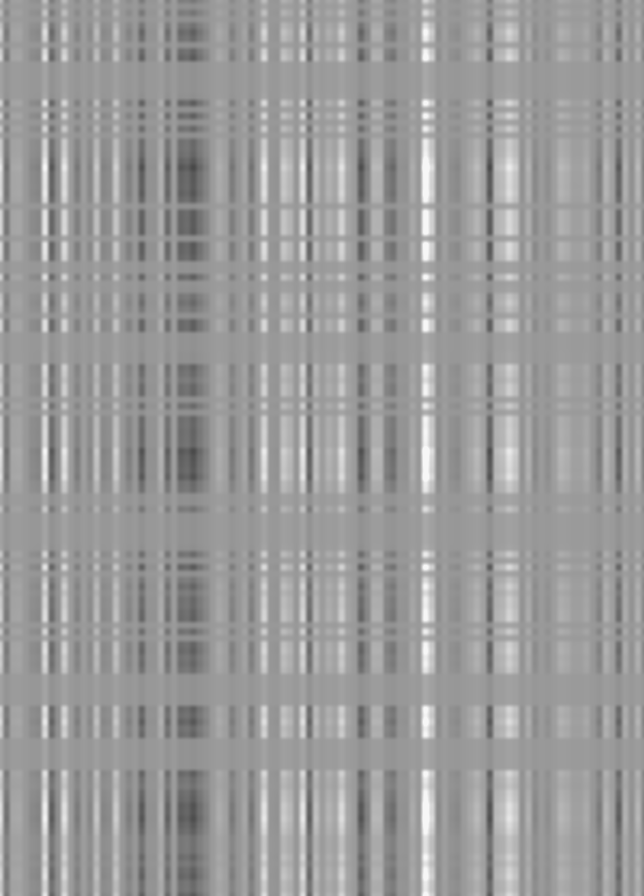
Write a WebGL 1 fragment shader that draws this pattern.

```glsl
precision highp float;

uniform vec2 u_resolution;

float hash(float n, float seed) {
    return fract(sin(n * 12.9898 + seed * 78.233) * 43758.5453);
}

// Value shared by a run of neighbouring threads; run lengths vary
float run(float i, float seed) {
    float size = hash(floor(i / 12.0), seed) < 0.5 ? 2.0 : 4.0;
    return hash(floor(i / size), seed + size);
}

// Signed contrast of one column: a band, its own grain, thin gray gaps
// and a few strong single lines
float columnContrast(float i, float trend) {
    float band = 2.0 * run(i, 3.0) - 1.0;
    float grain = 2.0 * hash(i, 8.0) - 1.0;
    float s = 0.45 * band + 0.75 * grain + trend;
    float kind = hash(i, 9.0);
    if (kind < 0.14) s *= 0.2;
    if (kind > 0.9) s *= 1.5;
    return 0.39 * s;
}

// Strength of one row: faded bands with rare bright lines,
// or strong bands cut by thin gray lines
float rowStrength(float i) {
    float band = hash(floor(i / 5.0), 13.0);
    float grain = hash(i, 17.0);
    if (band < 0.18) return grain > 0.8 ? 0.7 : 0.1;
    if (grain < 0.24) return 0.13;
    return 0.2 + 0.45 * band + 0.35 * grain;
}

void main() {
    vec2 uv = gl_FragCoord.xy / u_resolution;
    vec2 p = gl_FragCoord.xy / u_resolution.y * 139.0;
    vec2 cell = floor(p);
    vec2 blend = smoothstep(0.06, 0.94, p - cell);

    // Columns lean bright on the left and dark on the right
    float trend = 0.3 * (0.48 - uv.x);
    float column = mix(columnContrast(cell.x, trend),
                       columnContrast(cell.x + 1.0, trend), blend.x);

    // Rows fade the columns towards the base gray
    float row = mix(rowStrength(cell.y), rowStrength(cell.y + 1.0), blend.y);

    float gray = 0.6 + column * row;
    gl_FragColor = vec4(vec3(clamp(gray, 0.05, 0.97)), 1.0);
}
```
